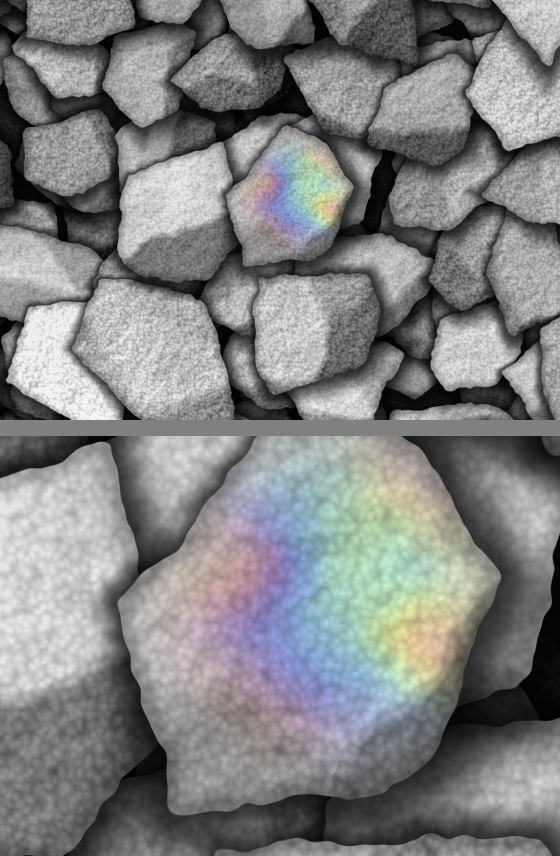
Top, the full canvas; bottom, a detail of the centre.
Write a WebGL 2 fragment shader that draws this texture.

```glsl
#version 300 es
precision highp float;
// A heap of broken grey ore: layers of jittered cells each hold one angular stone.
// Half-planes cut its outline, tilted planes cut its facets, and it shades what lies below.
// Cellular noise gives the crystalline grain; one stone carries a rainbow heat film.

uniform vec2 u_resolution;
out vec4 outColor;

const float TAU = 6.28318;
const vec2 LIGHT = vec2(-0.66, 0.75);
const vec3 STONE_TINT = vec3(1.005, 0.993, 0.997);
const vec3 GAP_COLOR = vec3(0.10, 0.097, 0.098);
const float TONE_LOW = 0.60;
const float TONE_HIGH = 0.84;
const float FACET_DROP = 0.13;
const float FACET_LIGHT = 0.19;
const float SHADOW_WIDTH = 0.042;
const float GRAIN_SCALE = 125.0;
const float GRAIN_GAIN = 0.20;
const float RELIEF_GAIN = 0.55;
const vec2 FILM_CENTRE = vec2(0.71, 0.535);
const float FILM_RADIUS = 0.158;

float hash(vec2 p) {
  vec3 q = fract(p.xyx * vec3(0.1031, 0.1030, 0.0973));
  q += dot(q, q.yzx + 33.33);
  return fract((q.x + q.y) * q.z);
}

vec2 hash2(vec2 p) { return vec2(hash(p), hash(p + 57.3)); }

vec2 heading(float a) { return vec2(cos(a), sin(a)); }

float noise(vec2 p) {
  vec2 i = floor(p), f = fract(p);
  f = f * f * (3.0 - 2.0 * f);
  return mix(mix(hash(i), hash(i + vec2(1, 0)), f.x),
             mix(hash(i + vec2(0, 1)), hash(i + 1.0), f.x), f.y);
}

float cellular(vec2 p) {
  vec2 i = floor(p);
  float nearest = 2.0;
  for (int y = -1; y <= 1; y++)
    for (int x = -1; x <= 1; x++) {
      vec2 c = i + vec2(x, y);
      nearest = min(nearest, length(c + hash2(c) - p));
    }
  return nearest;
}

float relief(vec2 p) {
  return 0.5 * noise(p * 21.0) + 0.3 * noise(p * 49.0 + 7.0) + 0.2 * noise(p * 103.0 + 3.0);
}

float smoothMax(float a, float b, float k) {
  float h = max(k - abs(a - b), 0.0) / k;
  return max(a, b) + 0.25 * k * h * h;
}

// Rounded polygon from six random half-planes, stretched along a random axis
float outline(vec2 v, float radius, vec2 id) {
  float a = TAU * hash(id + 1.7), stretch = mix(1.0, 1.25, hash(id + 2.9)), d = -1.0;
  vec2 axis = heading(a);
  vec2 q = vec2(dot(v, axis) / stretch, dot(v, vec2(-axis.y, axis.x)) * stretch);
  for (float i = 0.0; i < 6.0; i++) {
    vec2 r = hash2(id + 11.0 + i * 3.7);
    d = smoothMax(d, dot(q, heading((i + 0.8 * r.x) * TAU / 6.0)) - radius * mix(0.68, 1.06, r.y), 0.012);
  }
  return d;
}

// Tone of the lowest plane, softened along the ridges
float facetTone(vec2 v, vec2 id) {
  float top = mix(TONE_LOW, TONE_HIGH, hash(id + 4.1));
  float low = 0.0, next = 9.0, tone = top, nextTone = top;
  for (float i = 0.0; i < 4.0; i++) {
    vec2 r = hash2(id + 41.0 + i * 5.3);
    vec2 dir = heading((i + r.x) * TAU / 4.0);
    float slope = mix(0.7, 1.3, hash(id + 71.0 + i * 2.3));
    float h = (mix(0.12, 1.1, r.y) - dot(v, dir)) * slope;
    float t = top - FACET_DROP * slope + FACET_LIGHT * dot(dir, LIGHT);
    if (h < low) { next = low; nextTone = tone; low = h; tone = t; }
    else if (h < next) { next = h; nextTone = t; }
  }
  return mix(0.5 * (tone + nextTone), tone, smoothstep(0.0, 0.07, next - low));
}

// Shades the heap around the stone, then lays the stone over it
void addStone(inout vec3 color, vec2 p, vec2 centre, float radius, vec2 id, float gain, float texture_, float film) {
  vec2 v = p - centre;
  if (length(v) > radius * 1.8 + 0.09) return;
  float d = outline(v, radius, id), px = 0.9 / u_resolution.y;
  float width = SHADOW_WIDTH * (1.0 - 0.6 * dot(v, LIGHT) / (length(v) + 0.001));
  color *= mix(0.22, 1.0, smoothstep(-0.005, width, d));
  float tone = facetTone(v / radius, id) + texture_ * mix(0.7, 1.25, hash(id + 8.3));
  tone += 0.12 * (noise(p * 9.0 + id) - 0.5);
  tone *= gain * mix(0.74, 1.0, smoothstep(0.0, 0.022, -d));
  vec3 stone = clamp(tone, 0.05, 0.9) * mix(STONE_TINT, vec3(1.0), hash(id + 6.6));
  float phase = dot(v, vec2(3.3, 1.6)) + 0.5 * noise(p * 14.0) + 0.35;
  vec3 spectrum = 0.5 + 0.5 * cos(TAU * (phase + vec3(0.0, 0.2, 0.5)));
  stone *= mix(vec3(1.0), 0.72 + 0.42 * spectrum, film * smoothstep(1.0, 0.3, length(v) / radius));
  color = mix(color, stone, smoothstep(px, -px, d));
}

void main() {
  vec2 p = gl_FragCoord.xy / u_resolution.y;
  // Surface texture and ragged edges shared by all stones
  float grain = 0.55 - cellular(p * GRAIN_SCALE) + 0.5 * (noise(p * 260.0) - 0.5);
  float surface = GRAIN_GAIN * grain + RELIEF_GAIN * (relief(p) - relief(p + LIGHT * 0.007));
  vec2 w = p + 0.016 * (vec2(noise(p * 19.0), noise(p * 19.0 + 31.0)) - 0.5)
             + 0.006 * (vec2(noise(p * 75.0), noise(p * 75.0 + 17.0)) - 0.5);
  vec3 color = GAP_COLOR * (1.0 + grain);
  // Small shaded stones at the back, larger and sparser ones in front
  for (float layer = 0.0; layer < 3.0; layer++) {
    float size = 0.18 + 0.06 * layer;
    vec2 cell = floor(p / size);
    for (int y = -2; y <= 2; y++)
      for (int x = -2; x <= 2; x++) {
        vec2 c = cell + vec2(x, y), id = c + 100.0 + layer * 37.0;
        if (layer > 1.5 && hash(id + 9.1) > 0.45) continue;
        vec2 centre = (c + 0.5 + 0.5 * (hash2(id + 3.3) - 0.5)) * size;
        float radius = size * mix(0.47, 0.64, hash(id + 5.2));
        addStone(color, w, centre, radius, id, 0.78 + 0.13 * layer, surface, 0.0);
      }
  }
  addStone(color, w, FILM_CENTRE, FILM_RADIUS, vec2(23.0, 61.0), 0.9, surface, 1.0);
  color *= 1.07 - 0.12 * p.y;
  outColor = vec4(color, 1.0);
}
```
